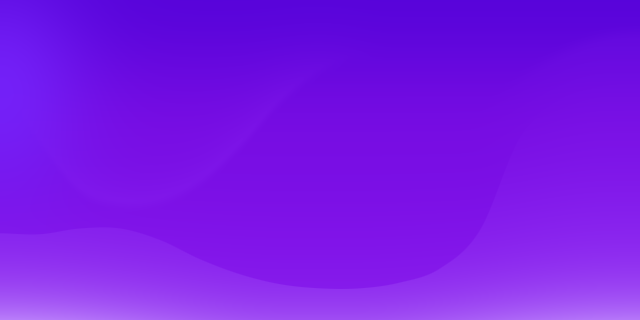
Write a Shadertoy shader that draws this background.

```glsl
// Violet gradient backdrop with translucent waves and a pale glow along the bottom.

const vec3 TOP_COLOR    = vec3(0.345, 0.015, 0.855);
const vec3 MID_COLOR    = vec3(0.465, 0.048, 0.888);
const vec3 LOW_COLOR    = vec3(0.505, 0.070, 0.915);
const vec3 LEFT_COLOR   = vec3(0.455, 0.140, 0.985);
const vec3 WAVE_COLOR   = vec3(0.550, 0.160, 0.960);
const vec3 BOTTOM_COLOR = vec3(0.760, 0.560, 0.990);

const float GLOW_HEIGHT    = 0.13;  // decay length of the bottom glow
const float GLOW_INSIDE    = 0.35;  // glow left above the lower wave
const float LOWER_STRENGTH = 0.24;
const float RIDGE_STRENGTH = 0.24;
const float RIDGE_WIDTH    = 0.09;
const float RIGHT_STRENGTH = 0.12;

// Wave heights at evenly spaced knots from left to right
const int LAST = 16;
const float LOWER_WAVE[17] = float[17](
    0.271, 0.268, 0.286, 0.286, 0.250, 0.190, 0.143, 0.112, 0.099,
    0.099, 0.117, 0.161, 0.281, 0.570, 0.688, 0.727, 0.745);
const float UPPER_WAVE[17] = float[17](
    0.740, 0.565, 0.414, 0.370, 0.380, 0.440, 0.552, 0.690, 0.784,
    0.828, 0.823, 0.790, 0.740, 0.690, 0.640, 0.600, 0.570);

// Catmull-Rom curve through the knots
float waveHeight(float knots[17], float x) {
    float s = clamp(x, 0.0, 0.9999) * float(LAST);
    int i = int(s);
    float t = fract(s);
    float a = knots[max(i - 1, 0)];
    float b = knots[i];
    float c = knots[min(i + 1, LAST)];
    float d = knots[min(i + 2, LAST)];
    return b + 0.5 * t * (c - a + t * (2.0 * a - 5.0 * b + 4.0 * c - d
             + t * (3.0 * (b - c) + d - a)));
}

// Antialiased coverage of the area where d is negative
float below(float d) {
    return clamp(0.5 - d / max(fwidth(d), 1e-5), 0.0, 1.0);
}

void mainImage(out vec4 fragColor, in vec2 fragCoord) {
    vec2 uv = fragCoord / iResolution.xy;

    // Vertical base gradient
    vec3 color = mix(LOW_COLOR, MID_COLOR, smoothstep(0.10, 0.65, uv.y));
    color = mix(color, TOP_COLOR, smoothstep(0.55, 1.03, uv.y));

    // Blue-violet light on the left side
    vec2 leftOffset = (uv - vec2(0.0, 0.72)) / vec2(0.13, 0.34);
    color = mix(color, LEFT_COLOR, 0.85 * exp(-dot(leftOffset, leftOffset)));

    // Soft ridge of the upper wave: crisp below, fading upward
    float upper = uv.y - waveHeight(UPPER_WAVE, uv.x);
    float ridge = exp(-max(upper, 0.0) / RIDGE_WIDTH)
                * smoothstep(-0.035, 0.012, upper);
    float ridgeFade = smoothstep(0.0, 0.16, uv.x)
                    * (1.0 - smoothstep(0.34, 0.62, uv.x));
    color = mix(color, WAVE_COLOR, RIDGE_STRENGTH * ridge * ridgeFade);

    // Faint veil under the upper right arc
    float fromRight = 1.0 - uv.x;
    float arc = uv.y - (0.92 - 4.1 * fromRight * fromRight);
    float veil = (1.0 - smoothstep(-0.05, 0.01, arc)) * smoothstep(0.72, 0.95, uv.x);
    color = mix(color, WAVE_COLOR, RIGHT_STRENGTH * veil);

    // Lower wave, dissolving where it climbs on the right
    float lower = below(uv.y - waveHeight(LOWER_WAVE, uv.x));
    float climbFade = 1.0 - smoothstep(0.28, 0.68, uv.y);
    color = mix(color, WAVE_COLOR, LOWER_STRENGTH * lower * climbFade);

    // Pale bottom glow, strongest in the corners
    float side = 2.0 * uv.x - 1.0;
    float corner = mix(0.45, 0.83 - 0.03 * side, smoothstep(0.1, 1.0, abs(side)));
    float glow = corner * exp(-uv.y / GLOW_HEIGHT);
    color = mix(color, BOTTOM_COLOR, glow * mix(GLOW_INSIDE, 1.0, lower));

    fragColor = vec4(color, 1.0);
}
```
